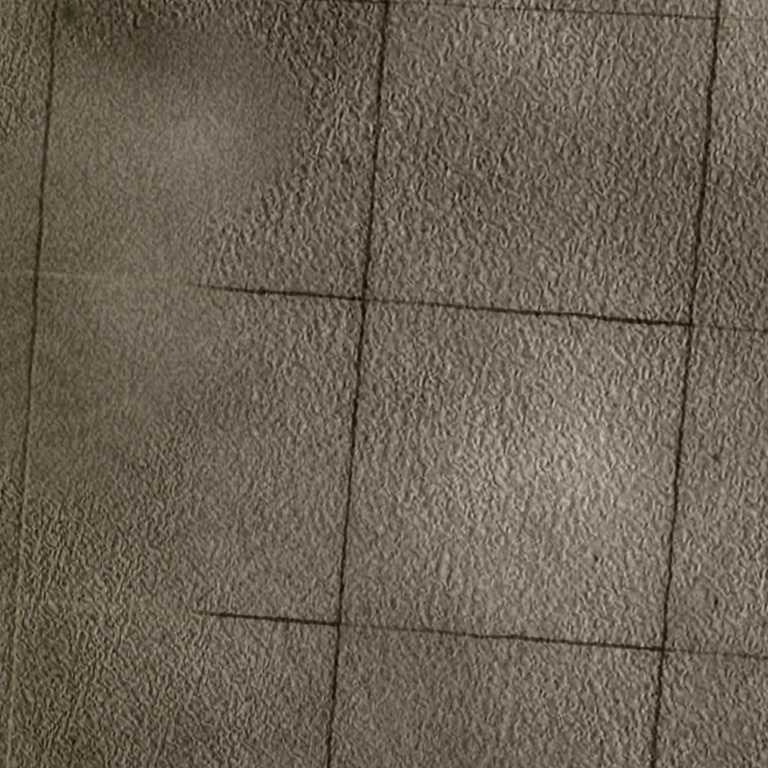
Write a Shadertoy shader that draws this texture.

```glsl
// Worn concrete paving: large slabs on a slightly skewed lattice, with an embossed
// grain lit from one side, smooth worn areas, and joints that vary from dark to dusty.
// The lattice comes from a warp of the canvas, the rest from layered value noise.

#define STONE vec3(0.420, 0.381, 0.321)
#define JOINT vec3(0.165, 0.130, 0.080)
#define DUST vec3(0.570, 0.510, 0.395)
#define SLAB 0.426            // slab size
#define JOINT_HALF 0.0028     // half the joint width
#define GRAIN vec2(275.0, 185.0)
#define RELIEF 0.27           // contrast of the grain
#define MOTTLE 0.20           // contrast of the broad stains

float hash(vec2 p) {
    return fract(sin(dot(p, vec2(127.1, 311.7))) * 43758.55);
}

float noise(vec2 p) {
    vec2 i = floor(p), f = fract(p);
    f = f * f * (3.0 - 2.0 * f);
    return mix(mix(hash(i), hash(i + vec2(1, 0)), f.x),
               mix(hash(i + vec2(0, 1)), hash(i + vec2(1, 1)), f.x), f.y);
}

float fbm(vec2 p) {
    float sum = 0.0, amp = 0.5;
    for (int i = 0; i < 4; i++) {
        sum += amp * noise(p);
        p = mat2(1.6, 1.2, -1.2, 1.6) * p + 7.3;
        amp *= 0.5;
    }
    return sum / 0.9375;
}

float blob(vec2 p, vec2 centre, vec2 radius) {
    vec2 d = (p - centre) / radius;
    return exp(-dot(d, d));
}

// Slope of the grain along the light direction
float emboss(vec2 p, vec2 freq) {
    vec2 warp = vec2(noise(p * 110.0), noise(p * 110.0 + 31.0)) - 0.5;
    vec2 q = mat2(0.94, 0.34, -0.34, 0.94) * (p * freq) + 1.1 * warp;
    vec2 light = vec2(0.50, 0.20);
    return noise(q + light) - noise(q - light);
}

// Slab coordinates: whole numbers lie on the joints
vec2 lattice(vec2 p) {
    float slope = 0.079 - 0.03 * smoothstep(0.65, 0.97, p.y);
    float s = p.y - 0.222 + slope * p.x;
    return vec2((p.x - 0.427 - 0.077 * p.y) / (0.423 + 0.0085 * p.y),
                s / SLAB + 0.41 * s * max(s - SLAB, 0.0));
}

float stroke(float d, float halfWidth, float soft) {
    return 1.0 - smoothstep(halfWidth - soft, halfWidth + soft, abs(d));
}

void mainImage(out vec4 fragColor, in vec2 fragCoord) {
    vec2 p = fragCoord / iResolution.y;
    float soft = max(1.0 / iResolution.y, 0.0020);

    // Worn areas at the upper left, with ragged borders
    vec2 ragged = p + 0.05 * (vec2(fbm(p * 9.0), fbm(p * 9.0 + 5.0)) - 0.5);
    float worn = max(blob(ragged, vec2(0.22, 0.84), vec2(0.17, 0.13)),
                     blob(ragged, vec2(0.08, 0.60), vec2(0.19, 0.24)));
    worn = smoothstep(0.30, 0.50, worn);

    // Grain: finer towards the lower left, nearly flat where worn
    float fine = 1.0 - smoothstep(0.25, 0.85, p.x + 0.5 * p.y);
    float coarseGrain = emboss(p, GRAIN) + 0.25 * emboss(p + 3.7, GRAIN * 0.7);
    float fineGrain = emboss(p + 1.9, GRAIN * 1.15);
    float grain = mix(coarseGrain, fineGrain, max(fine, worn));
    grain *= RELIEF * mix(1.0, 0.36, worn) * mix(0.8, 1.2, noise(p * 14.0));
    grain += 0.11 * (noise(p * 250.0) - 0.5);

    // Broad light and dark stains
    float tone = MOTTLE * (fbm(p * 5.0) - 0.5) + 0.05 * (p.x - 0.5);
    tone += 0.105 * blob(p, vec2(0.69, 0.36), vec2(0.17, 0.25));
    tone += 0.050 * blob(p, vec2(0.78, 0.92), vec2(0.25, 0.13));
    tone += 0.030 * blob(p, vec2(0.28, 0.83), vec2(0.09, 0.07));
    tone -= 0.060 * blob(p, vec2(0.40, 0.83), vec2(0.10, 0.22));
    tone -= 0.040 * blob(p, vec2(0.20, 0.93), vec2(0.09, 0.05));
    tone -= 0.090 * blob(p, vec2(0.08, 0.99), vec2(0.10, 0.06));
    vec3 color = STONE + grain + tone;
    color += vec3(0.010, 0.0, 0.004) * (p.x - 0.4);

    // Small dark pits, at most one per cell
    vec2 cell = floor(p * 6.0);
    vec2 pit = (cell + 0.2 + 0.6 * vec2(hash(cell), hash(cell + 9.0))) / 6.0;
    color -= 0.2 * step(0.85, hash(cell + 4.0)) * blob(p, pit, vec2(0.004, 0.006));

    // Joints: signed distances with a wandering, chipped edge
    vec2 slab = lattice(p);
    vec2 id = floor(slab + 0.5);
    vec2 wander = vec2(noise(p * 24.0), noise(p * 24.0 + 17.0)) - 0.5;
    vec2 d = (slab - id) * SLAB + 0.003 * wander;
    d += 0.0026 * (noise(p * 190.0) - 0.5);
    float leftLine = step(id.x, -0.5);
    float along = fract(slab.x);

    // Upright joints are open; level ones open up across each slab
    float wear = noise(vec2(p.x * 14.0, id.y * 5.0 + 2.0));
    float open = smoothstep(0.20, 0.32, p.x) * mix(0.40, 0.85, smoothstep(0.05, 0.55, along));
    open *= mix(0.65, 1.0, wear) * (id.y > 1.5 ? 0.65 : 1.0);
    float upright = mix(0.90, 0.70 * smoothstep(-0.2, 0.7, p.y), leftLine);
    upright *= mix(0.75, 1.0, noise(p * 60.0));
    float widthV = JOINT_HALF * mix(0.7, 1.15, noise(vec2(id.x * 7.0, p.y * 8.0)));

    // Dust beside the joints, and inside those that are filled
    float dusty = 0.22 + leftLine * 0.45 * (1.0 - smoothstep(0.2, 0.8, p.y));
    float dustV = dusty * stroke(d.x - 0.0052, 0.0022, soft);
    float dustH = 0.6 * (1.0 - smoothstep(0.20, 0.32, p.x)) * noise(p * vec2(18.0, 5.0));
    dustH = dustH * stroke(d.y, 0.0025, soft) + 0.15 * stroke(d.y + 0.005, 0.002, soft);
    color = mix(color, DUST + 0.5 * grain, max(dustV, dustH));
    vec3 dirt = JOINT + 0.35 * grain;
    color = mix(color, dirt, upright * stroke(d.x, widthV, soft));
    color = mix(color, dirt, open * stroke(d.y, JOINT_HALF * mix(0.7, 1.0, open), soft));

    // Soft shade along the joints
    color -= 0.07 * upright * exp(-abs(d.x) * 120.0) + 0.06 * open * exp(-abs(d.y) * 120.0);

    // Mossy spot at the upper left corner
    color = mix(color, vec3(0.16, 0.16, 0.08), 0.8 * blob(p, vec2(0.09, 0.982), vec2(0.011)));
    fragColor = vec4(clamp(color, 0.0, 1.0), 1.0);
}
```
